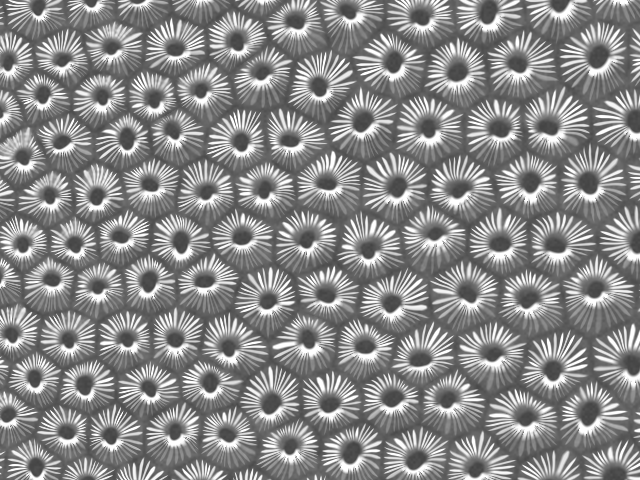
Give the GLSL for this texture, as a WebGL 1 fragment shader.

```glsl
precision highp float;
// Grey field of packed craters, each with a dark pit, a bright lower rim and radiating ridges.
// A logarithmic map makes the jittered hexagonal lattice grow from left to right;
// the nearest lattice point gives the crater, and its polar angle gives the ridges.
uniform vec2 u_resolution;

const float TAU = 6.2831853;
const float ROW_HEIGHT = 0.866;   // hexagonal row spacing in crater pitches
const float JITTER = 0.34;        // scatter of crater centres
const float FAN_DISTANCE = 3.45;  // how far left the lattice fans out from
const float FAN_SCALE = 32.0;     // lattice density
const float PIT_RADIUS = 0.125;
const float RIDGE_COUNT = 29.0;
const float RIDGE_SOFTNESS = 0.013;
const vec2 LIGHT = vec2(-0.2, 0.98);
const float PIT_GREY = 0.29;
const float GROUND_GREY = 0.345;
const float RIDGE_GREY = 1.0;

float hash(vec2 p) {
  return fract(sin(dot(p, vec2(127.1, 311.7))) * 43758.5453);
}

float noise(vec2 p) {
  vec2 i = floor(p), f = fract(p);
  f = f * f * (3.0 - 2.0 * f);
  return mix(mix(hash(i), hash(i + vec2(1.0, 0.0)), f.x),
             mix(hash(i + vec2(0.0, 1.0)), hash(i + vec2(1.0)), f.x), f.y);
}

// Conformal map: round craters stay round while the pitch changes.
vec2 fanMap(vec2 p) {
  vec2 q = p + vec2(FAN_DISTANCE, -0.5);
  return FAN_SCALE * vec2(log(length(q)), atan(q.y, q.x));
}

// Finds the nearest crater: offset from its centre, its id, distance to its border.
void nearestCrater(vec2 w, out vec2 offset, out vec2 id, out float border) {
  float nearest = 9.0, second = 9.0;
  float row = floor(w.y / ROW_HEIGHT + 0.5);
  offset = vec2(0.0);
  id = vec2(0.0);
  for (int j = -1; j <= 1; j++) {
    float y = row + float(j);
    float shift = 0.5 * mod(y, 2.0);
    float column = floor(w.x - shift + 0.5);
    for (int i = -1; i <= 1; i++) {
      vec2 cell = vec2(column + float(i), y);
      vec2 scatter = vec2(hash(cell), hash(cell + 17.3)) - 0.5;
      vec2 d = w - vec2(cell.x + shift, y * ROW_HEIGHT) - JITTER * scatter;
      float dist = length(d);
      if (dist < nearest) {
        second = nearest;
        nearest = dist;
        offset = d;
        id = cell;
      } else {
        second = min(second, dist);
      }
    }
  }
  border = 0.5 * (second - nearest);
}

void main() {
  vec2 p = gl_FragCoord.xy / u_resolution.y;
  vec2 w = fanMap(p);
  vec2 d, id;
  float border;
  nearestCrater(w + 0.05 * (noise(w * 4.0) - 0.5), d, id, border);
  float seed = hash(id + 5.7);

  // Slightly oval polar frame, with its seam at the dim lower side
  d *= 1.0 + 0.22 * (vec2(seed, hash(id + 9.1)) - 0.5);
  float r = length(d) + 0.0001;
  float up = dot(d / r, LIGHT);
  float angle = atan(d.x, d.y);
  float bend = 0.07 * sin(3.0 * angle + TAU * seed) + 0.035 * sin(8.0 * angle + 40.0 * seed)
             + 0.3 * (seed - 0.5) * r;

  // Ridges: uneven spokes that taper towards the crater border
  float count = RIDGE_COUNT + floor(6.0 * hash(id + 2.9));
  float turn = (angle + bend) * count / TAU;
  float ridgeId = mod(floor(turn + 0.5), count);
  float vary = hash(id * 3.1 + ridgeId * 1.7);
  float across = abs(fract(turn + 0.5) - 0.5) * TAU * r / count;
  float taper = smoothstep(0.0, 0.11, border - 0.045 * vary);
  float halfWidth = (0.009 + 0.028 * r) * (0.35 + 0.65 * taper) * (0.8 + 0.4 * vary);
  float ridge = 1.0 - smoothstep(halfWidth - RIDGE_SOFTNESS, halfWidth + RIDGE_SOFTNESS, across);
  ridge *= smoothstep(0.0, 0.04, border - 0.045 * vary);
  float start = PIT_RADIUS + 0.05 * smoothstep(-0.2, 0.7, up) + 0.04 * vary;
  ridge *= smoothstep(start - 0.02, start + 0.09, r);

  // Light: full above and at the sides, weak below except close to the rim
  float lit = mix(0.24, 1.0, smoothstep(-0.85, -0.05, up));
  lit = max(lit, 1.0 - smoothstep(0.2, 0.36, r)) * (0.72 + 0.35 * vary);

  // Ground: mottled grey, paler on the upper inner slope
  float grain = noise(p * 190.0) - 0.5;
  float grey = GROUND_GREY + 0.09 * noise(w * 5.0) + 0.05 * grain;
  float slope = smoothstep(0.12, 0.22, r) * (1.0 - smoothstep(0.22, 0.42, r));
  grey += 0.1 * slope * smoothstep(-0.3, 0.6, up);
  grey -= 0.04 * (1.0 - smoothstep(0.0, 0.06, border));
  grey = mix(grey, RIDGE_GREY, clamp(ridge * lit, 0.0, 1.0));

  // Pale smears on the upper slopes towards the top left
  float corner = 1.0 - smoothstep(0.1, 0.75, p.x + 0.5 * (1.0 - p.y));
  float smear = smoothstep(0.4, 0.65, noise(w * 3.0 + 4.0)) * smoothstep(0.15, 0.7, up);
  grey = mix(grey, 0.8 + 0.3 * grain, 0.75 * corner * smear * smoothstep(0.16, 0.25, r) * taper);

  // Pit and the jagged bright crescent below it
  float pitEdge = PIT_RADIUS * (0.85 + 0.35 * seed + 0.15 * sin(2.0 * angle + 9.0 * seed));
  grey = mix(PIT_GREY + 0.05 * grain, grey, smoothstep(pitEdge - 0.025, pitEdge + 0.04, r));
  float rimEnd = pitEdge + 0.05 + 0.07 * vary;
  float rim = smoothstep(pitEdge - 0.03, pitEdge + 0.02, r) * (1.0 - smoothstep(rimEnd - 0.03, rimEnd + 0.03, r));
  grey = mix(grey, RIDGE_GREY, rim * smoothstep(0.1, 0.65, -up));

  gl_FragColor = vec4(vec3(clamp(grey, 0.0, 1.0)), 1.0);
}
```
